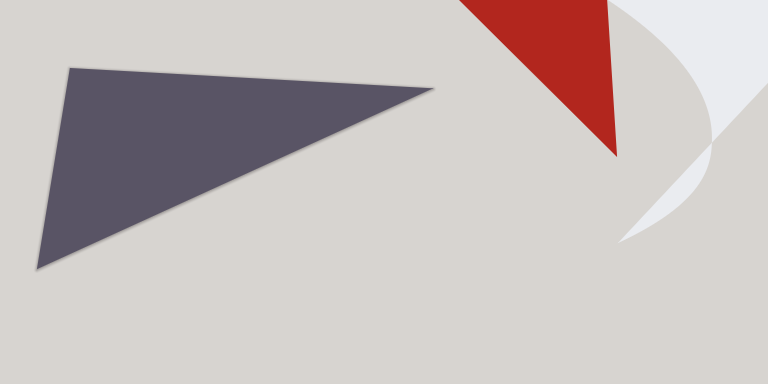
A WebGL 2 fragment shader for this background:

```glsl
#version 300 es
precision highp float;
// Flat paper with a violet triangle on a soft shadow, a red wedge from the top
// edge and a pale sail. Triangles are signed distances; the sail is the
// exclusive overlap of a bowed curve and a slanted half plane.
uniform vec2 u_resolution;
out vec4 outColor;

float segmentDistance(vec2 p, vec2 a, vec2 b) {
    vec2 ab = b - a;
    return length(p - a - ab * clamp(dot(p - a, ab) / dot(ab, ab), 0.0, 1.0));
}

// Positive on the inner side of an edge walked clockwise.
float edgeSide(vec2 p, vec2 a, vec2 b) {
    return (b.y - a.y) * (p.x - a.x) - (b.x - a.x) * (p.y - a.y);
}

// Signed distance to a clockwise triangle, negative inside.
float triangleDistance(vec2 p, vec2 a, vec2 b, vec2 c) {
    float d = min(segmentDistance(p, a, b),
              min(segmentDistance(p, b, c), segmentDistance(p, c, a)));
    float side = min(edgeSide(p, a, b), min(edgeSide(p, b, c), edgeSide(p, c, a)));
    return side > 0.0 ? -d : d;
}

float violetTriangle(vec2 p) {
    return triangleDistance(p, vec2(0.182, 0.823), vec2(1.128, 0.770), vec2(0.096, 0.299));
}

// Signed distance to the bowed curve, negative on its left.
float bowDistance(vec2 p) {
    float rise = p.y - 0.641;
    float reach = rise > 0.0 ? 0.359 : 0.274;
    float depth = rise > 0.0 ? 0.271 : 0.245;
    float power = rise > 0.0 ? 2.0 : 2.4;
    float t = abs(rise) / reach;
    float slope = depth * power / reach * pow(t, power - 1.0);
    return (p.x - 1.854 + depth * pow(t, power)) / sqrt(1.0 + slope * slope);
}

// Smooth cover of a shape over one pixel.
float cover(float d) {
    return clamp(0.5 - d * u_resolution.y, 0.0, 1.0);
}

void main() {
    vec2 p = gl_FragCoord.xy / u_resolution.y;
    vec3 color = vec3(0.843, 0.831, 0.816);

    // Pale sail, ending at its lower tip
    float bow = cover(bowDistance(p));
    float slant = cover(dot(p - vec2(1.609, 0.367), vec2(0.730, -0.684)));
    float sail = (bow + slant - 2.0 * bow * slant) * cover(0.367 - p.y);
    color = mix(color, vec3(0.918, 0.925, 0.941), sail);

    // Red wedge
    float wedge = triangleDistance(p, vec2(1.145, 1.05), vec2(1.578, 1.05), vec2(1.607, 0.591));
    color = mix(color, vec3(0.698, 0.149, 0.118), cover(wedge));

    // Violet triangle over its soft shadow
    float shadow = 1.0 - smoothstep(-0.008, 0.010, violetTriangle(p + vec2(0.0, 0.002)));
    color = mix(color, vec3(0.36, 0.34, 0.34), 0.65 * shadow);
    color = mix(color, vec3(0.349, 0.329, 0.396), cover(violetTriangle(p)));

    outColor = vec4(color, 1.0);
}
```
